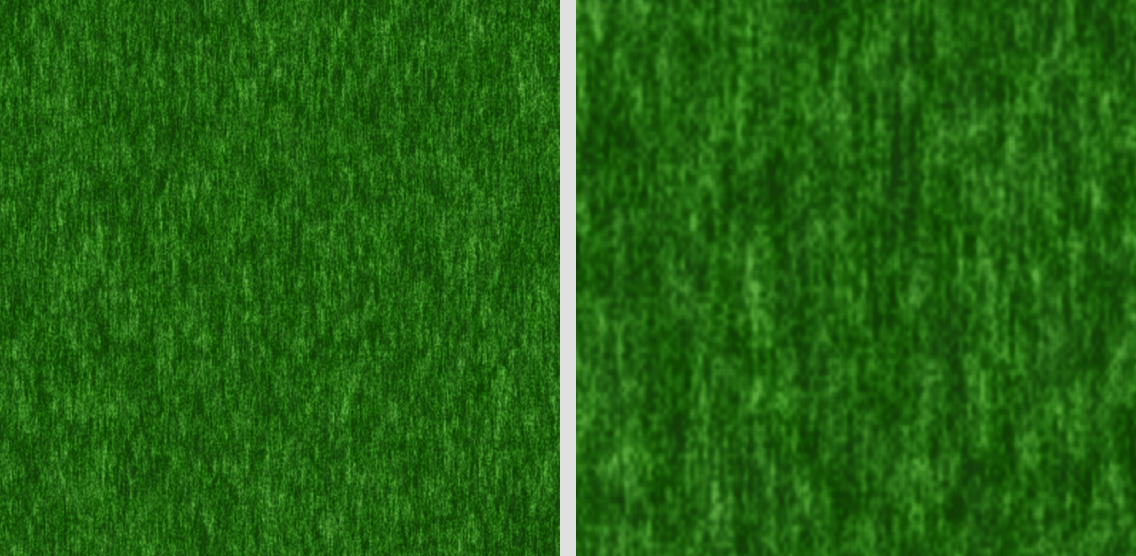
Left: the whole. Right: its middle third, enlarged.
Give the GLSL for this texture, as a WebGL 1 fragment shader.

```glsl
precision highp float;
// Dense turf of fine upright blades, seen as soft green grain.
// Layers of Gaussian-smoothed random lattices, stretched vertically,
// are summed into one shade value that drives a green colour curve.

uniform vec2 u_resolution;

// Random value in 0..1 for a lattice cell; seed separates the layers.
float hash(vec2 cell, float seed) {
  vec3 q = fract(vec3(cell.xyx + seed * 17.31) * vec3(0.1031, 0.1030, 0.0973));
  q += dot(q, q.yzx + 33.33);
  return fract((q.x + q.y) * q.z);
}

// Smooth noise with zero mean and unit variance at every position.
float softNoise(vec2 p, float seed) {
  vec2 nearest = floor(p + 0.5);
  float total = 0.0;
  float power = 0.0;
  for (int j = -1; j <= 1; j++) {
    for (int i = -1; i <= 1; i++) {
      vec2 cell = nearest + vec2(float(i), float(j));
      vec2 offset = p - cell;
      float weight = exp(-2.0 * dot(offset, offset));
      total += weight * (hash(cell, seed) - 0.5);
      power += weight * weight;
    }
  }
  return total * sqrt(12.0 / power);
}

// Sum of grain sizes; the squared weights add up to about one.
float turfShade(vec2 p) {
  float grain  = softNoise(p * vec2(390.0, 300.0), 1.0);
  float blade  = softNoise(p * vec2(350.0, 75.0), 2.0);
  float strand = softNoise(p * vec2(300.0, 30.0), 3.0);
  float tuft   = softNoise(p * vec2(150.0, 60.0), 4.0);
  float mottle = softNoise(p * vec2(45.0, 22.0), 5.0);
  return 0.62 * grain + 0.52 * blade + 0.32 * strand
       + 0.40 * tuft + 0.28 * mottle;
}

// Quadratic curve from deep green through mid green to pale tips.
vec3 grassColor(float shade) {
  vec3 midGreen = vec3(0.118, 0.382, 0.050);
  vec3 slope    = vec3(0.042, 0.068, 0.030);
  vec3 tipGlow  = vec3(0.009, 0.005, 0.008);
  float s = clamp(shade, -2.4, 3.2);
  return midGreen + slope * s + tipGlow * s * s;
}

void main() {
  vec2 p = gl_FragCoord.xy / u_resolution.y;
  vec3 color = grassColor(turfShade(p));

  // Faint drift between fresher and greyer blades.
  float greyness = softNoise(p * vec2(110.0, 45.0), 6.0);
  color += vec3(0.006, 0.0, 0.009) * greyness;

  gl_FragColor = vec4(clamp(color, 0.0, 1.0), 1.0);
}
```
